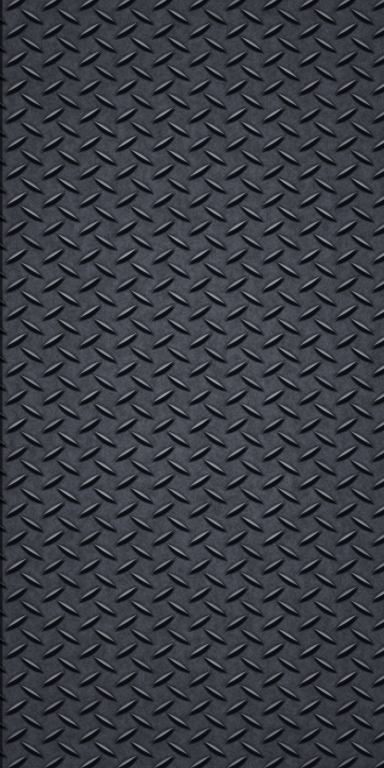
Write a WebGL 2 fragment shader that draws this texture.

```glsl
#version 300 es
precision highp float;
// Dark steel tread plate: staggered columns of raised slanted lozenges, grimy and softly lit.
uniform vec2 u_resolution;
out vec4 outColor;

float hash(vec2 p) {
  vec3 q = fract(vec3(p.xyx) * 0.1031);
  q += dot(q, q.yzx + 33.33);
  return fract((q.x + q.y) * q.z);
}

float noise(vec2 p) {
  vec2 i = floor(p), f = fract(p);
  f = f * f * (3.0 - 2.0 * f);
  return mix(mix(hash(i), hash(i + vec2(1, 0)), f.x),
             mix(hash(i + vec2(0, 1)), hash(i + vec2(1, 1)), f.x), f.y);
}

float fbm(vec2 p) {
  float sum = 0.0, gain = 0.5;
  for (int i = 0; i < 4; i++) {
    sum += gain * noise(p);
    p = p * 2.03 + 17.0;
    gain *= 0.5;
  }
  return sum;
}

// Approximate signed distance to a pointed lens lying along x
float lens(vec2 p, float halfLength, float halfWidth) {
  float t = p.x / halfLength;
  return abs(p.y) - halfWidth * (1.0 - t * t);
}

// Paints one family of parallel lozenges; slant is +1 for rising, -1 for falling
vec3 addTreads(vec3 color, vec2 p, vec2 origin, float slant, float light, float px) {
  vec2 period = vec2(0.0955, 0.0734);
  vec2 grid = (p - origin) / period;
  vec2 id = floor(grid + 0.5);
  vec2 local = (grid - id) * period;
  float wear = hash(id + 40.0 + slant * 13.0);

  vec2 along = normalize(vec2(1.0, 0.64 * slant));
  mat2 toBar = mat2(along.x, -along.y, along.y, along.x);
  vec2 bar = toBar * local;
  vec2 shadowBar = toBar * (local - vec2(0.002, -0.0055));

  // Soft contact shadow, then the deeper thrown shadow below
  float contact = 1.0 - smoothstep(-0.002, 0.008, lens(bar, 0.034, 0.008));
  float shadow = 1.0 - smoothstep(-0.004, 0.0045, lens(shadowBar, 0.034, 0.0078));
  color *= 1.0 - 0.28 * contact;
  color = mix(color, vec3(0.03, 0.038, 0.058), 0.95 * shadow);

  // Raised body, brighter on its upper flank
  float body = 1.0 - smoothstep(-px * 0.7, px * 0.7, lens(bar, 0.031, 0.0066));
  float flank = smoothstep(-0.005, 0.005, bar.y);
  vec3 steel = mix(vec3(0.06, 0.067, 0.09), vec3(0.33, 0.34, 0.38), flank);
  color = mix(color, steel * (0.68 + 0.34 * light), body);

  // Thin worn glint along the ridge
  float glint = 1.0 - smoothstep(-px * 0.6, px * 0.8,
      lens(bar - vec2(0.003 * slant, 0.0014), 0.026, 0.0025));
  vec3 shine = vec3(0.58, 0.585, 0.62) * (0.76 + 0.26 * light);
  return mix(color, shine, glint * (0.65 + 0.35 * wear));
}

void main() {
  vec2 uv = gl_FragCoord.xy / u_resolution;
  vec2 p = uv * vec2(1.0, 2.0);
  float px = 1.0 / u_resolution.x;

  // Broad light pool, fading to the borders
  vec2 fromLight = (uv - vec2(0.5, 0.54)) * vec2(1.25, 1.65);
  float light = exp(-1.2 * dot(fromLight, fromLight));

  // Plate with faint blotches, vertical smears and fine grain
  vec3 color = mix(vec3(0.18, 0.187, 0.217), vec3(0.292, 0.304, 0.337), light);
  float blotch = fbm(p * 60.0) - 0.47;
  float smear = fbm(p * vec2(70.0, 12.0) + 90.0) - 0.47;
  float grain = noise(p * 230.0) - 0.5;
  color *= 1.0 + 0.32 * blotch + 0.16 * smear + 0.22 * grain;

  // Two mirrored families, offset by half a row
  color = addTreads(color, p, vec2(0.042, 1.995), 1.0, light, px);
  color = addTreads(color, p, vec2(0.082, 2.032), -1.0, light, px);

  // Dark left rim
  color *= 1.0 - 0.6 * (1.0 - smoothstep(0.003, 0.010, p.x));
  outColor = vec4(color, 1.0);
}
```
